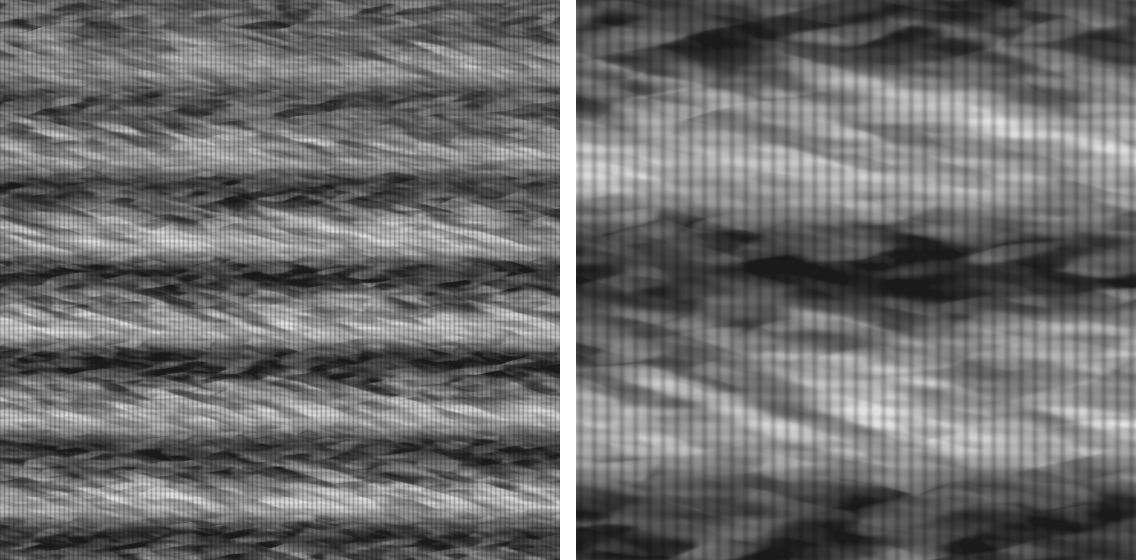
Left: the whole. Right: its middle third, enlarged.
Reproduce this texture procedurally as a Shadertoy shader.

```glsl
const float TAU = 6.2831853;

vec3 hash3(vec2 cell) {
    vec3 h = vec3(dot(cell, vec2(127.1, 311.7)), dot(cell, vec2(269.5, 183.3)), dot(cell, vec2(419.2, 371.9)));
    return fract(sin(h) * 43758.545);
}

// Smooth cellular noise: random tones blended around scattered points, in -1..1
float cellTone(vec2 p) {
    vec2 cell = floor(p);
    float sum = 0.0, total = 0.0;
    for (int j = -1; j <= 1; j++) {
        for (int i = -1; i <= 1; i++) {
            vec2 id = cell + vec2(i, j);
            vec3 h = hash3(id);
            vec2 d = id + h.xy - p;
            float w = exp(-6.0 * dot(d, d));
            sum += w * h.z;
            total += w;
        }
    }
    return 2.0 * sum / total - 1.0;
}

// Long thin grains lying along a slope
float streaks(vec2 uv, float slope, vec2 size) {
    return cellTone(vec2(uv.x, uv.y - slope * uv.x) / size);
}

void mainImage(out vec4 fragColor, in vec2 fragCoord) {
    vec2 uv = fragCoord / iResolution.xy;

    // Falling grains, rising grains and fine fibres
    float falling = streaks(uv, -0.27, vec2(0.075, 0.0115));
    float rising = streaks(uv + 5.0, 0.17, vec2(0.05, 0.010));
    float fibre = streaks(uv + 9.0, -0.2, vec2(0.028, 0.006));
    float ripple = sin(TAU * (7.0 * uv.x + 27.0 * uv.y + 0.5 * rising));

    // Bands that brighten slowly downwards, then drop into shadow
    float wobble = 0.07 * falling + 0.03 * ripple + 0.04 * rising;
    float phase = fract((0.512 - uv.y) / 0.156 + wobble);
    float band = smoothstep(0.02, 0.66, phase) * (1.0 - smoothstep(0.68, 0.97, phase));
    float depth = 1.0 - smoothstep(0.5, 0.95, uv.y);
    float tone = mix(mix(0.35, 0.24, depth), mix(0.56, 0.67, depth), band);

    // Grain direction flips inside the shadows
    float grain = mix(rising, falling, smoothstep(0.05, 0.4, band));
    tone += 0.15 * grain + 0.07 * fibre + 0.025 * ripple;

    // Fine woven grid
    vec2 weave = 0.5 + 0.5 * cos(TAU * 122.0 * uv);
    tone *= 1.09 - 0.22 * weave.x * weave.x - 0.09 * weave.y;

    fragColor = vec4(vec3(clamp(tone, 0.1, 0.88)), 1.0);
}
```
